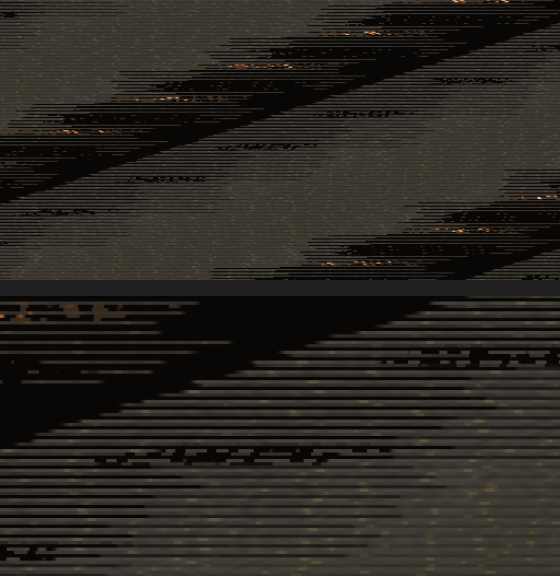
Top: the whole. Bottom: its middle third, enlarged.
Give the GLSL for this texture, as a Shadertoy shader.

```glsl
// Fine horizontal scan rows in groups of three, cut by slanted dark bands.
// Each row of a group switches on and off at its own place across the band;
// stepped edges, layered sine grain and small ember streaks break it up.

#define ROWS 256.0       // scan rows over the canvas height
#define STEP_ROWS 30.0   // rows in one stair of the band edges
#define SLOPE 0.325      // rise of the bands
#define PERIOD 0.807     // vertical distance between bands
#define CORE 0.284       // height of the black core at the left side
#define JITTER 0.02      // raggedness of the row ends
#define GRAIN 0.13       // brightness variation along a row
#define EDGE 0.003       // softness of the row ends

const vec3 BLACK = vec3(0.035, 0.027, 0.018);
const vec3 GREY  = vec3(0.265, 0.245, 0.222);
const vec3 OLIVE = vec3(0.245, 0.225, 0.182);
const vec3 BROWN = vec3(0.26, 0.19, 0.13);
const vec3 EMBER = vec3(0.75, 0.36, 0.09);
const vec3 GLINT = vec3(0.80, 0.74, 0.62);

float hash(float n) {
    return fract(sin(n * 127.1) * 4375.85);
}

// Layered sines with a random phase per row, from -1 to 1
float streak(float x, float row) {
    float a = 6.283 * hash(row);
    float b = 6.283 * hash(row + 57.3);
    return (sin(x * 41.0 + a)
          + sin(x * 97.0 + b + 2.0 * sin(x * 23.0 + a))
          + sin(x * 211.0 + a + b)) / 3.0;
}

float after(float edge, float v) {
    return smoothstep(edge - EDGE, edge + EDGE, v);
}

float between(float lo, float hi, float v) {
    return after(lo, v) * (1.0 - after(hi, v));
}

// Soft window around a place inside the repeating stair
float nearStep(float stairs, float place, float radius) {
    float d = abs(fract(stairs - place + 0.5) - 0.5);
    return 1.0 - smoothstep(radius * 0.7, radius, d);
}

// Phase offset that turns a slanted edge into stairs
float stairOffset(float stairs, float shift) {
    float f = fract(stairs - shift) - 0.5;
    return 0.75 * f * STEP_ROWS / ROWS / PERIOD;
}

vec3 rowColor(float row, float x) {
    float fromTop = ROWS - 1.0 - row;
    float rank = floor(mod(fromTop + 0.5, 3.0));
    float stairs = fromTop / STEP_ROWS;
    float y = (row + 0.5) / ROWS;

    // Position across the band: 0 at the core, rising upward to 1
    float t = fract((y - SLOPE * x - CORE) / PERIOD);
    float n = streak(x, row);
    float ragged = JITTER * (2.0 * hash(row + 11.0) - 1.0) + 0.006 * n;
    float tRise = t + stairOffset(stairs, 0.1) + ragged;
    float tFall = t + stairOffset(stairs, 0.55) + ragged;

    // Which rows are lit where
    float lit = 1.0 - 0.3 * (1.0 - smoothstep(0.1, 0.34, t));
    if (rank > 1.5) {
        lit = 0.78 * after(0.34, tRise);
        lit *= 1.0 - 0.5 * after(0.69, tFall) - 0.5 * after(0.81, tFall);
    } else if (rank > 0.5) {
        lit = after(0.25, tRise) * (0.95 - 0.3 * smoothstep(0.65, 0.97, t));
    }

    // Black core, fingers and broken dashes
    float c = fract(t + 0.5) - 0.5 + 0.3 * ragged;
    float coreEnd = 0.025 + 0.07 * nearStep(stairs, 0.0, 0.25);
    lit *= 1.0 - between(-0.018, coreEnd, c);
    lit *= 1.0 - between(0.06, 0.28, tRise) * nearStep(stairs, 0.6, 0.18)
               * smoothstep(-0.5, -0.35, n);
    lit *= 1.0 - between(0.80, 0.91, t + ragged) * nearStep(stairs, 0.44, 0.12)
               * smoothstep(-0.05, 0.1, n);

    // Grey rows, more olive and speckled in the bright band
    float bright = smoothstep(0.32, 0.42, t) * (1.0 - smoothstep(0.6, 0.75, t));
    vec3 tone = mix(GREY, OLIVE, bright * (0.5 + 0.5 * n));
    tone *= 1.0 + GRAIN * n;
    tone += vec3(0.06, 0.055, 0.0) * smoothstep(0.6, 0.75, n);
    vec3 color = mix(BLACK, tone, lit);

    // Ember streaks inside the dark band
    float glow = between(0.12, 0.31, t + ragged) * nearStep(stairs, 0.0, 0.12);
    float hot = between(0.17, 0.26, t + ragged) * nearStep(stairs, 0.0, 0.07);
    color = mix(color, BROWN, 0.8 * glow * smoothstep(0.1, 0.25, n));
    color = mix(color, EMBER, hot * smoothstep(0.25, 0.5, n));
    return mix(color, GLINT, hot * smoothstep(0.6, 0.75, n));
}

void mainImage(out vec4 fragColor, in vec2 fragCoord) {
    vec2 p = fragCoord / iResolution.y;

    // Blend neighbouring rows over the width of one pixel
    float rowPos = p.y * ROWS - 0.49;
    float row = floor(rowPos);
    float pixel = ROWS / iResolution.y;
    float blend = clamp((rowPos - row - 0.51) / pixel + 0.5, 0.0, 1.0);
    vec3 color = mix(rowColor(row, p.x), rowColor(row + 1.0, p.x), blend);
    fragColor = vec4(color, 1.0);
}
```
